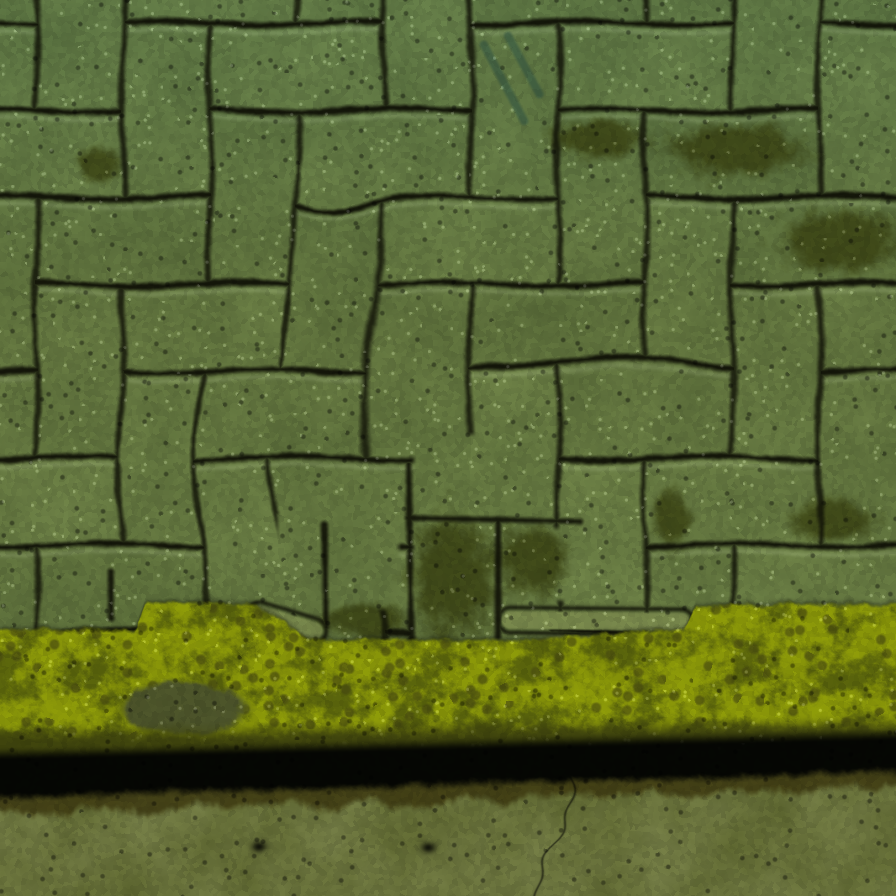
A Shadertoy shader for this texture:

```glsl
// Herringbone pavers above a worn yellow curb, a dark gutter and concrete.
// A gently bent 2x1 lattice gives the pavers; layered sines and cellular
// noise give stains and grain. Units are canvas fractions, y pointing down.

const float CELL = 0.0971;
const vec2 ORIGIN = vec2(0.0404, 0.026);

vec2 hash2(vec2 c) {
    vec3 h = fract(c.xyx * vec3(0.1031, 0.103, 0.0973));
    h += dot(h, h.yzx + 33.33);
    return fract((h.xx + h.yz) * h.zy);
}

// x: distance to the nearest point, y: its random value
vec2 cellular(vec2 p) {
    vec2 base = floor(p), best = vec2(9, 0);
    for (int i = 0; i < 9; i++) {
        vec2 c = base + vec2(i % 3 - 1, i / 3 - 1);
        float d = length(c + hash2(c) - p);
        if (d < best.x) best = vec2(d, hash2(c + 71.0).x);
    }
    return best;
}

// Layered, self-bending sines, roughly -1 to 1
float waves(vec2 p) {
    float sum = 0.0, amp = 0.5;
    for (int i = 0; i < 5; i++) {
        p = mat2(0.8, 0.6, -0.6, 0.8) * p + 1.7;
        sum += amp * sin(p.x + 1.3 * sin(p.y)) * cos(p.y + 0.8 * sin(p.x * 0.7));
        p *= 1.9;
        amp *= 0.62;
    }
    return sum;
}

// Soft spot; s holds center and radii
float spot(vec2 p, vec4 s) {
    vec2 d = (p - s.xy) / s.zw;
    return exp(-dot(d, d));
}

float ridge(float x, float center, float width) {
    float d = (x - center) / width;
    return exp(-d * d);
}

// Distance to the line from s.xy to s.zw
float segment(vec2 p, vec4 s) {
    vec2 a = p - s.xy, b = s.zw - s.xy;
    return length(a - b * clamp(dot(a, b) / dot(b, b), 0.0, 1.0));
}

float inside(vec2 p, vec4 b) {
    vec2 d = min(p - b.xy, b.zw - p);
    return smoothstep(-0.004, 0.004, min(d.x, d.y));
}

float below(float y, float edge, float soft) { return smoothstep(edge - soft, edge + soft, y); }

// Uneven settling of the lattice
vec2 settle(vec2 p) {
    vec2 s = 0.0025 * sin(p.yx * vec2(31, 27) + p * vec2(9, -8));
    s.x -= 0.034 * spot(p, vec4(0.32, 0.52, 0.13, 0.1)) + 0.02 * spot(p, vec4(0.37, 0.37, 0.08, 0.08));
    s.y += 0.016 * spot(p, vec4(0.37, 0.23, 0.05, 0.03)) - 0.017 * spot(p, vec4(0.68, 0.4, 0.1, 0.04));
    return p - s + 0.0012 * waves(p * 65.0);
}

vec3 pavers(vec2 p, float px) {
    // Position b inside the paver that owns this lattice cell
    vec2 g = (settle(p) - ORIGIN) / CELL, c = floor(g);
    float k = mod(c.x - c.y, 4.0);
    vec2 size = k < 1.5 ? vec2(1, 2) : vec2(2, 1);
    c -= k < 0.5 ? vec2(0, 1) : k > 2.5 ? vec2(1, 0) : vec2(0);
    vec2 b = g - c, d = min(b, size - b) * CELL;

    // Joints: merged areas are cleared, then extra cuts added
    float keep = 1.0 - max(max(inside(p, vec4(0.462, 0.485, 0.612, 0.76)),
        inside(p, vec4(0.6, 0.59, 0.64, 0.67))), inside(p, vec4(0.31, 0.575, 0.445, 0.68)));
    float w = 0.0033 + 0.0014 * waves(p * 40.0), soft = 0.0022 + px;
    vec2 gap = smoothstep(w + soft, w - soft, d);
    float joint = keep * max(0.8 * gap.x, 0.95 * gap.y);
    vec4 cuts[5] = vec4[5](vec4(0.456, 0.518, 0.459, 0.712), vec4(0.456, 0.578, 0.647, 0.582),
        vec4(0.556, 0.582, 0.556, 0.71), vec4(0.362, 0.586, 0.364, 0.7), vec4(0.124, 0.638, 0.124, 0.69));
    for (int i = 0; i < 5; i++)
        joint = max(joint, 0.9 * smoothstep(w + soft, w - soft, segment(p, cuts[i])));

    float tone = 0.5 + 0.35 * waves(p * 22.0) + 0.35 * (hash2(c + 20.0).x - 0.5);
    vec3 col = mix(vec3(0.34, 0.41, 0.215), vec3(0.42, 0.495, 0.27), clamp(tone, 0.0, 1.0));
    col += vec3(-0.02, 0, 0.015) * smoothstep(0.4, 0.0, p.y) + 0.07 * keep * ridge(b.y * CELL, 0.009, 0.003);

    // Moss and damp
    vec4 stains[9] = vec4[9](vec4(0.67, 0.156, 0.055, 0.024), vec4(0.82, 0.167, 0.08, 0.032),
        vec4(0.94, 0.27, 0.075, 0.034), vec4(0.595, 0.625, 0.042, 0.04), vec4(0.505, 0.645, 0.05, 0.07),
        vec4(0.11, 0.185, 0.022, 0.022), vec4(0.75, 0.58, 0.022, 0.035), vec4(0.93, 0.58, 0.05, 0.025),
        vec4(0.41, 0.692, 0.05, 0.022));
    float moss = 0.0;
    for (int i = 0; i < 9; i++) moss = max(moss, spot(p, stains[i]));
    moss = smoothstep(0.2, 0.75, moss + 0.22 * waves(p * 75.0));
    col = mix(col, vec3(0.21, 0.24, 0.06), 0.8 * moss);

    // Teal scuffs
    float scuff = min(segment(p, vec4(0.54, 0.05, 0.585, 0.135)), segment(p, vec4(0.567, 0.04, 0.602, 0.105)));
    col = mix(col, vec3(0.2, 0.33, 0.25), 0.65 * smoothstep(0.007, 0.002, scuff));

    // Pale edging slivers
    float sliver = min(segment(p, vec4(0.57, 0.692, 0.76, 0.694)), segment(p, vec4(0.29, 0.686, 0.35, 0.704)));
    joint = max(joint * below(sliver, 0.01, 0.002), 0.75 * ridge(sliver, 0.014, 0.003));
    col = mix(vec3(0.46, 0.52, 0.29), col, below(sliver, 0.01, 0.002));
    return mix(col, vec3(0.06, 0.065, 0.025), joint);
}

float curbTop(float x) {
    return 0.703 - 0.03 * below(x, 0.157, 0.008) + 0.042 * below(x, 0.315, 0.045)
        - 0.01 * below(x, 0.63, 0.13) - 0.03 * below(x, 0.77, 0.008);
}

vec3 curb(vec2 p) {
    float wear = waves(p * vec2(38, 50)) + 0.5 * waves(p * 130.0);
    vec3 col = mix(vec3(0.34, 0.38, 0.045), vec3(0.53, 0.58, 0.035), smoothstep(-0.65, 0.4, wear));
    vec2 chip = cellular(p * 55.0);
    col = mix(col, vec3(0.27, 0.28, 0.06), 0.65 * step(0.7, chip.y) * smoothstep(0.4, 0.2, chip.x));
    float bare = spot(p, vec4(0.205, 0.79, 0.075, 0.032)) + 0.12 * wear;
    col = mix(col, vec3(0.29, 0.32, 0.16), below(bare, 0.45, 0.1));
    return mix(col, vec3(0.24, 0.26, 0.05), below(p.y, 0.818 - 0.012 * p.x + 0.004 * wear, 0.012));
}

vec3 concrete(vec2 p, float top) {
    vec3 col = vec3(0.4, 0.435, 0.225) + 0.045 * waves(p * 24.0);
    float rust = 1.0 - below(p.y, top + 0.018 + 0.01 * waves(vec2(p.x * 45.0, 2)), 0.006);
    col = mix(col, vec3(0.22, 0.2, 0.05), 0.8 * rust);
    float crack = 0.6 + 0.038 * below(-p.y, -0.94, 0.05) + 0.004 * sin(p.y * 130.0);
    col *= 1.0 - 0.5 * ridge(p.x, crack, 0.0015);
    float pebbles = spot(p, vec4(0.289, 0.945, 0.008, 0.006)) + spot(p, vec4(0.478, 0.946, 0.008, 0.006));
    return col * (1.0 - 0.8 * pebbles);
}

void mainImage(out vec4 fragColor, in vec2 fragCoord) {
    vec2 p = fragCoord / iResolution.xy;
    p.y = 1.0 - p.y;
    float px = 1.0 / iResolution.y, ragged = 0.004 * waves(p * 70.0);

    // Bands from top to bottom
    float top = curbTop(p.x) + ragged, gutterEnd = 0.89 - 0.028 * p.x + ragged;
    vec3 col = pavers(p, px) * (1.0 - 0.35 * ridge(p.y, top, 0.004));
    col = mix(col, curb(p), below(p.y, top, 0.002 + px));
    col = mix(col, vec3(0.02, 0.025, 0.012), below(p.y, 0.841 - 0.022 * p.x, 0.008));
    col = mix(col, concrete(p, gutterEnd), below(p.y, gutterEnd, 0.006));

    // Fine grain, dark pits and pale grit
    vec2 grain = cellular(p * 170.0), pit = cellular(p * 75.0 + 9.0);
    col *= 1.0 + 0.13 * (grain.y - 0.5);
    col *= 1.0 - 0.38 * step(0.84, pit.y) * smoothstep(0.28, 0.1, pit.x);
    col += 0.14 * step(0.95, grain.y) * smoothstep(0.45, 0.15, grain.x) * below(-p.y, -0.82, 0.02);
    fragColor = vec4(clamp(col, 0.0, 1.0), 1);
}
```
